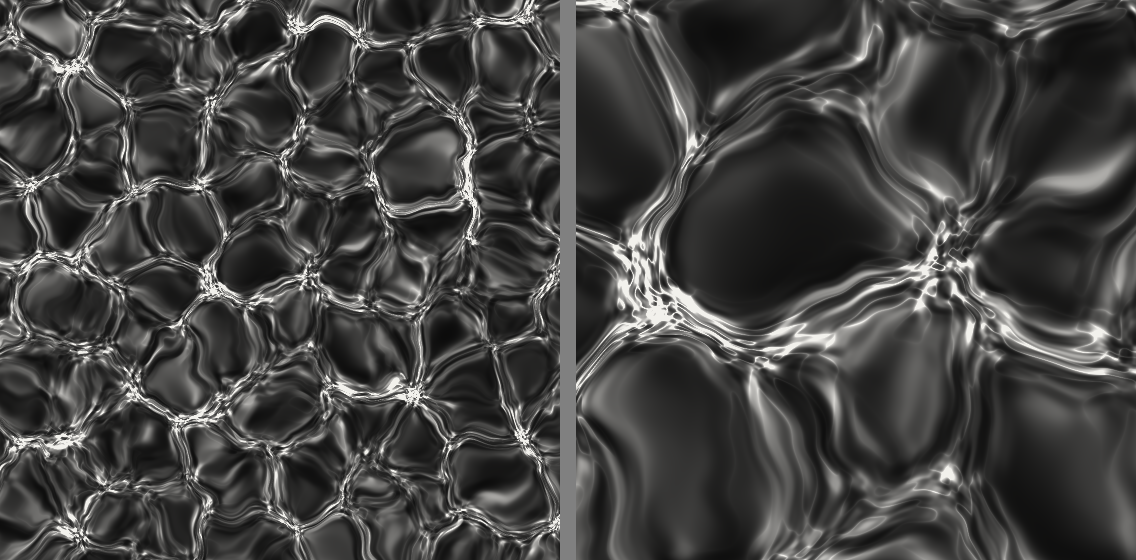
Left, the full canvas; right, a detail of the centre.
Write a Shadertoy shader that draws this texture.

```glsl
// Monochrome web of rippled cells, like light refracted through water.
// A soft Voronoi blend of cell centres squeezes noise into fine filaments
// along the cell borders and stretches it into smooth patches inside them.

const float CELLS = 9.8;        // cells across the canvas
const float SHARPNESS = 4.8;    // steepness of the blend between cells
const float MID_GREY = 0.208;   // median tone
const float CONTRAST = 0.57;    // spread of the tones on a log scale
const float GRID_ANGLE = 0.5;   // turns the cell grid off the axes
const vec3 TINT = vec3(1.0, 0.993, 0.975);

vec2 hash2(vec2 p) {
    vec3 h = fract(vec3(p.xyx) * vec3(0.1031, 0.1030, 0.0973));
    h += dot(h, h.yzx + 33.33);
    return fract((h.xx + h.yz) * h.zy);
}

float valueNoise(vec2 p) {
    vec2 i = floor(p);
    vec2 f = fract(p);
    vec2 u = f * f * f * (f * (f * 6.0 - 15.0) + 10.0);
    float low = mix(hash2(i).x, hash2(i + vec2(1.0, 0.0)).x, u.x);
    float high = mix(hash2(i + vec2(0.0, 1.0)).x, hash2(i + vec2(1.0)).x, u.x);
    return mix(low, high, u.y);
}

// Noise with zero mean and roughly unit deviation
float unitNoise(vec2 p) {
    return (valueNoise(p) - 0.5) / 0.2145;
}

// Thin bright lines along the mid level of the noise
float filament(vec2 p) {
    float ridge = 1.0 - abs(2.0 * valueNoise(p) - 1.0);
    return ridge * ridge * ridge * ridge;
}

vec2 rotate(vec2 p, float angle) {
    float c = cos(angle);
    float s = sin(angle);
    return vec2(c * p.x - s * p.y, s * p.x + c * p.y);
}

vec2 wobble(vec2 p, float scale, float amount) {
    vec2 n = vec2(valueNoise(p * scale + 17.3), valueNoise(p * scale + 61.9));
    return p + amount * (n - 0.5);
}

// xy: blended cell centre, z: variance of the blend, high on the borders
vec3 softCells(vec2 p, float sharpness) {
    vec2 base = floor(p - 0.5);
    vec2 mean = vec2(0.0);
    float square = 0.0;
    float total = 0.0;
    for (int y = -1; y <= 2; y++) {
        for (int x = -1; x <= 2; x++) {
            vec2 cell = base + vec2(x, y);
            vec2 toCentre = cell + hash2(cell + 40.0) - p;
            float sizeBias = 1.6 * (hash2(cell + 91.0).x - 0.5);
            float d2 = dot(toCentre, toCentre);
            float weight = exp(sizeBias - sharpness * d2);
            mean += weight * toCentre;
            square += weight * d2;
            total += weight;
        }
    }
    mean /= total;
    return vec3(p + mean, square / total - dot(mean, mean));
}

float causticTone(vec2 uv) {
    vec2 p = rotate(uv * CELLS, GRID_ANGLE) + 40.0;
    p = wobble(p, 1.6, 0.35);
    p = wobble(p, 4.5, 0.07);
    vec3 cells = softCells(p, SHARPNESS);
    vec2 q = cells.xy + 0.1 * p;
    float border = cells.z;

    // Broad patches, finer ripples, then bright lines on the borders
    float level = 0.74 * unitNoise(q * 7.0);
    level += 0.34 * unitNoise(q * 14.3 + 31.0);
    level += 3.2 * (border - 0.16);
    level += 3.4 * border * (filament(q * 8.3 + 73.0) - 0.28);
    return MID_GREY * exp(CONTRAST * level);
}

void mainImage(out vec4 fragColor, in vec2 fragCoord) {
    // Four samples per pixel keep the finest filaments smooth
    float tone = 0.0;
    for (int i = 0; i < 4; i++) {
        vec2 offset = 0.5 * vec2(i % 2, i / 2) - 0.25;
        tone += 0.25 * causticTone((fragCoord + offset) / iResolution.y);
    }
    fragColor = vec4(min(tone, 0.95) * TINT, 1.0);
}
```
